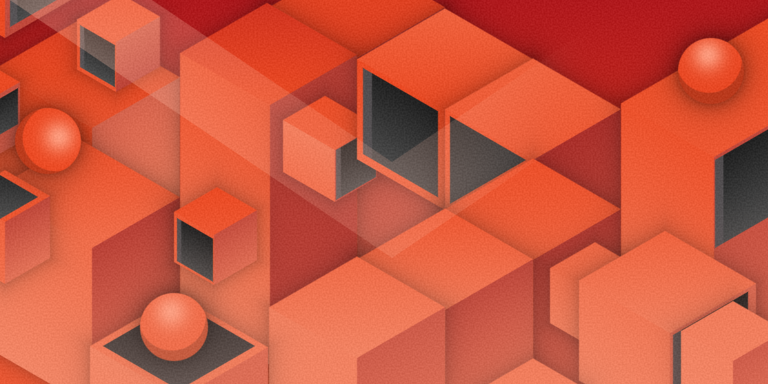
Give the GLSL for this background, as a WebGL 2 fragment shader.

```glsl
#version 300 es
precision highp float;

#define CANVAS_HEIGHT 3.84
#define ISO_SLOPE 0.577
#define DEEP_RED vec3(0.66, 0.07, 0.11)
#define ORANGE vec3(0.92, 0.29, 0.14)
#define SALMON vec3(0.95, 0.51, 0.38)
#define BRICK vec3(0.62, 0.13, 0.13)
#define BEAM_LIGHT vec3(1.0, 0.75, 0.66)
#define SHADOW_STRENGTH 0.2
#define SHADOW_REACH 0.1
#define GRAIN_AMOUNT 0.05

uniform vec2 u_resolution;
out vec4 fragColor;

vec2 p;        // position, y pointing down
float pixel;   // width of one pixel in scene units
vec3 col;

float fill(float d) { return 1.0 - smoothstep(-pixel, pixel, d); }

// Tone ramp: 0 deep red, 0.5 orange, 1 salmon
vec3 warm(float t) {
    return t < 0.5 ? mix(DEEP_RED, ORANGE, t * 2.0) : mix(ORANGE, SALMON, t * 2.0 - 1.0);
}

vec2 gradientAt(vec2 cell) {
    float angle = 6.2832 * fract(sin(dot(cell, vec2(127.1, 311.7))) * 4375.5);
    return vec2(cos(angle), sin(angle));
}

float gradientNoise(vec2 q) {
    vec2 i = floor(q), f = fract(q), w = f * f * (3.0 - 2.0 * f), e = vec2(1, 0);
    float top = mix(dot(gradientAt(i), f), dot(gradientAt(i + e), f - e), w.x);
    float low = mix(dot(gradientAt(i + e.yx), f - e.yx), dot(gradientAt(i + 1.0), f - 1.0), w.x);
    return mix(top, low, w.y);
}

// Isometric box: front vertex, size (left, right, height), tones of (top, left, right)
void box(vec2 vertex, vec3 size, vec3 toneStart, vec3 toneEnd) {
    vec2 d = p - vertex;
    float drop = d.y + ISO_SLOPE * abs(d.x);
    vec2 along = 0.5 * (vec2(-d.x, d.x) - d.y / ISO_SLOPE);
    vec2 over = along - size.xy;
    float dist = max(max(drop - size.z, max(over.x, over.y)), max(-size.x - d.x, d.x - size.y));
    float fall = clamp(drop / size.z, 0.0, 1.0);
    float depth = clamp((along.x + along.y) / (size.x + size.y), 0.0, 1.0);
    vec3 leftFace = warm(mix(toneStart.y, toneEnd.y, fall));
    vec3 rightFace = mix(BRICK, SALMON, mix(toneStart.z, toneEnd.z, fall));
    vec3 face = mix(rightFace, leftFace, fill(d.x));
    face = mix(face, warm(mix(toneStart.x, toneEnd.x, depth)), fill(drop));
    col *= 1.0 - SHADOW_STRENGTH * exp(-max(dist, 0.0) / SHADOW_REACH);
    col = mix(col, face, fill(dist));
}

// Dark opening on a side face, with a paler inner wall on its left
void window(vec2 corner, vec2 size, float slope) {
    vec2 q = p - corner;
    q.y -= slope * q.x;
    vec2 edge = abs(q - 0.5 * size) - 0.5 * size;
    vec3 shade = vec3(mix(0.13, 0.3, clamp(q.y / size.y, 0.0, 1.0)));
    shade = mix(shade, vec3(0.36, 0.34, 0.35), fill(q.x - 0.12 * size.x) * 0.8);
    col = mix(col, shade, fill(max(edge.x, edge.y)));
}

// Dark rhombus, cut off left of minX
void rhombus(vec2 center, float halfWidth, float minX) {
    vec2 d = p - center;
    float dist = max(abs(d.y) + ISO_SLOPE * (abs(d.x) - halfWidth), minX - p.x);
    col = mix(col, vec3(0.24 + 0.12 * d.y / halfWidth), fill(dist));
}

void ball(vec2 center, float radius, vec2 lightShift, float tone) {
    vec2 d = p - center;
    float dist = length(d) - radius;
    float glow = exp(-4.5 * dot(d - lightShift, d - lightShift) / (radius * radius));
    vec3 lit = mix(warm(tone), vec3(1.0, 0.66, 0.55), 0.85 * glow);
    vec3 body = mix(warm(tone) * 0.8, lit, fill(length(d - 0.7 * lightShift) - radius));
    col *= 1.0 - 1.5 * SHADOW_STRENGTH * exp(-max(dist, 0.0) / SHADOW_REACH);
    col = mix(col, body, fill(dist));
}

void main() {
    pixel = CANVAS_HEIGHT / u_resolution.y;
    p = gl_FragCoord.xy * pixel;
    p.y = CANVAS_HEIGHT - p.y;
    col = warm(0.06 + 0.12 * p.y);

    // Upper left and left edge
    box(vec2(0.92, 1.28), vec3(1.0, 0.88, 1.2), vec3(0.6, 0.5, 0.7), vec3(0.4, 0.7, 0.95));
    box(vec2(0.05, -0.3), vec3(0.5, 0.75, 0.68), vec3(0.5), vec3(0.5, 0.5, 0.4));
    window(vec2(0.1, -0.3), vec2(0.6, 0.57), -ISO_SLOPE);
    box(vec2(0.92, 2.48), vec3(1.0, 0.88, 1.6), vec3(0.82, 0.8, 0.3), vec3(0.55, 1.0, 0.75));
    box(vec2(-0.25, 1.08), vec3(0.5, 0.45, 0.6), vec3(0.5), vec3(0.5, 0.5, 0.6));
    window(vec2(-0.2, 1.1), vec2(0.38, 0.36), -ISO_SLOPE);
    box(vec2(0.05, 2.22), vec3(0.45, 0.45, 0.62), vec3(0.6, 0.7, 0.4), vec3(0.6, 0.8, 0.8));
    rhombus(vec2(0.0, 1.97), 0.38, -1.0);

    // Central tower and framed block
    box(vec2(3.57, 0.58), vec3(0.88, 0.88, 2.2), vec3(0.42, 0.5, 0.2), vec3(0.45, 0.6, 0.55));
    box(vec2(2.7, 1.05), vec3(0.9, 0.87, 2.6), vec3(0.52, 0.55, 0.3), vec3(0.3, 1.0, 0.25));
    box(vec2(3.35, 1.5), vec3(0.52, 0.42, 0.52), vec3(0.6, 0.85, 0.4), vec3(0.55, 0.7, 0.4));
    window(vec2(3.36, 1.5), vec2(0.4, 0.5), -ISO_SLOPE);
    box(vec2(4.45, 1.1), vec3(0.88, 0.88, 1.0), vec3(0.5, 0.5, 0.4), vec3(0.72, 0.72, 0.6));
    window(vec2(3.63, 0.68), vec2(0.75, 0.86), ISO_SLOPE);
    box(vec2(5.33, 1.6), vec3(0.88, 0.88, 1.0), vec3(0.62, 0.6, 0.15), vec3(0.7, 0.75, 0.35));
    rhombus(vec2(4.5, 1.6), 0.76, 4.5);
    box(vec2(5.33, 2.6), vec3(0.88, 0.88, 2.0), vec3(0.72, 0.7, 0.25), vec3(0.55, 0.9, 0.75));
    box(vec2(4.45, 3.1), vec3(0.88, 0.88, 1.0), vec3(0.9, 0.9, 0.35), vec3(0.6, 1.0, 0.7));
    box(vec2(3.57, 3.58), vec3(0.88, 0.88, 1.0), vec3(0.98, 0.95, 0.5), vec3(0.75, 1.0, 0.7));

    // Right side
    box(vec2(7.14, 1.57), vec3(0.93, 1.6, 2.5), vec3(0.62, 0.57, 0.4), vec3(0.5, 0.95, 0.65));
    window(vec2(7.15, 1.6), vec2(0.7, 0.88), -ISO_SLOPE);
    box(vec2(6.0, 2.97), vec3(0.5, 0.45, 0.55), vec3(0.8, 0.8, 0.4), vec3(0.75, 0.95, 0.6));
    box(vec2(6.7, 3.33), vec3(0.91, 0.86, 1.0), vec3(0.95, 0.85, 0.7), vec3(0.7, 1.0, 0.8));
    window(vec2(6.73, 3.35), vec2(0.75, 0.9), -ISO_SLOPE);
    box(vec2(7.33, 3.61), vec3(0.52, 0.52, 0.6), vec3(0.95, 0.95, 0.5), vec3(0.9, 1.0, 0.7));
    box(vec2(5.33, 4.16), vec3(0.5, 0.5, 0.5), vec3(0.95), vec3(0.9));

    // Small cubes and open box on the left
    box(vec2(1.8, 3.98), vec3(0.9, 0.88, 0.5), vec3(0.95, 1.0, 0.7), vec3(0.85, 1.0, 0.7));
    rhombus(vec2(1.79, 3.46), 0.76, -1.0);
    box(vec2(2.14, 2.35), vec3(0.4, 0.43, 0.5), vec3(0.6, 0.62, 0.45), vec3(0.5, 0.75, 0.75));
    window(vec2(1.77, 2.18), vec2(0.36, 0.43), ISO_SLOPE);
    box(vec2(1.16, 0.42), vec3(0.39, 0.44, 0.5), vec3(0.65, 0.6, 0.6), vec3(0.5, 0.6, 0.35));
    window(vec2(0.8, 0.25), vec2(0.35, 0.42), ISO_SLOPE);

    ball(vec2(0.48, 1.41), 0.33, vec2(0.11, -0.04), 0.5);
    ball(vec2(1.74, 3.27), 0.34, vec2(-0.03, -0.15), 0.75);
    ball(vec2(7.11, 0.71), 0.33, vec2(-0.03, -0.16), 0.48);

    // Folded beam of light, fading to the right
    float fold = p.y + 0.675 * abs(p.x - 3.92);
    float beam = fill(1.62 - fold) * fill(fold - 2.58);
    float fade = mix(0.3, 0.18, smoothstep(0.5, 3.5, p.x)) * (1.0 - smoothstep(4.2, 6.0, p.x));
    col = mix(col, BEAM_LIGHT, beam * fade);

    // Haze toward the floor and fine grain
    col = mix(col, vec3(0.93, 0.6, 0.5), 0.16 * smoothstep(1.8, CANVAS_HEIGHT, p.y));
    col += GRAIN_AMOUNT * gradientNoise(p * 55.0);
    fragColor = vec4(col, 1.0);
}
```
